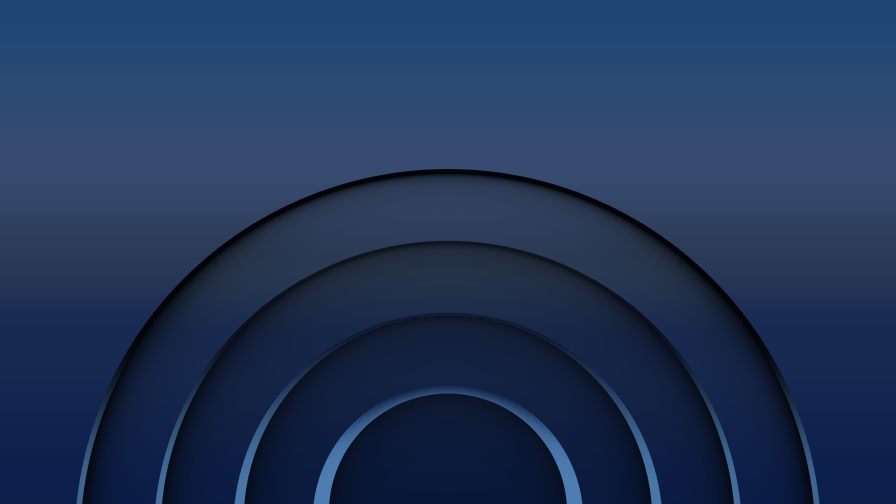
This background is drawn by a WebGL 1 fragment shader. Its source:

```glsl
precision highp float;
// Nested sunken arches, lit from below, on a dusky blue vertical gradient.
uniform vec2 u_resolution;

// Lengths are in canvas heights, y = 0 at the bottom edge.
const int ARCH_COUNT = 4;
const float OUTER_RADIUS = 0.741;
const float RADIUS_STEP = 0.1575;
const float CENTER_DROP = 0.0764;
const float DROP_STEP = 0.0150;
const float RIM_SIDE = 0.0116;
const float RIM_GROWTH = 0.0023;
const vec3 RIM_TOP = vec3(0.0093, -0.0097, 0.0042); // quadratic in ring index
const float SOFT_SHADOW_WIDTH = 0.050;
const float SOFT_SHADOW = 0.30;
const float CONTACT_WIDTH = 0.012;
const float CONTACT_SHADOW = 0.78;
const float PANEL_LIFT = 0.030;
const float PANEL_DIM = 0.065;

const vec3 FLOOR_NAVY = vec3(0.045, 0.120, 0.295);
const vec3 DUSK_NAVY = vec3(0.095, 0.165, 0.320);
const vec3 SLATE = vec3(0.170, 0.235, 0.340);
const vec3 MAUVE = vec3(0.215, 0.290, 0.435);
const vec3 STEEL = vec3(0.170, 0.290, 0.455);
const vec3 SKY = vec3(0.120, 0.270, 0.455);
const vec3 RIM_LIGHT = vec3(0.255, 0.410, 0.585);
const vec3 RIM_DARK = vec3(0.010, 0.016, 0.038);
const vec3 SHADOW_TINT = vec3(0.72, 0.87, 1.0);

// Vertical wall gradient.
vec3 wallColor(float y) {
  vec3 color = mix(FLOOR_NAVY, DUSK_NAVY, smoothstep(0.0, 0.35, y));
  color = mix(color, SLATE, smoothstep(0.34, 0.51, y));
  color = mix(color, MAUVE, smoothstep(0.49, 0.66, y));
  color = mix(color, STEEL, smoothstep(0.66, 0.86, y));
  return mix(color, SKY, smoothstep(0.80, 1.0, y));
}

// Antialiased coverage of a signed depth.
float coverage(float depth) {
  return clamp(depth * u_resolution.y + 0.5, 0.0, 1.0);
}

// Recessed panel, shaded by the edge it sits under.
vec3 panelColor(float y, float depth, float topness, float ring) {
  float d = max(depth, 0.0);
  float contactWidth = CONTACT_WIDTH * mix(1.6, 0.5, topness);
  float contact = (CONTACT_SHADOW - 0.18 * ring) * exp(-d / contactWidth);
  float soft = SOFT_SHADOW * exp(-d / SOFT_SHADOW_WIDTH);
  vec3 color = wallColor(y + PANEL_LIFT) * (0.97 - PANEL_DIM * ring);
  return color * (1.0 - soft * SHADOW_TINT) * (1.0 - contact);
}

void main() {
  vec2 p = (gl_FragCoord.xy - vec2(0.5 * u_resolution.x, 0.0)) / u_resolution.y;
  vec3 color = wallColor(p.y);

  for (int i = 0; i < ARCH_COUNT; i++) {
    float ring = float(i);

    // Outer and inner circles are offset, so the rim varies in width.
    float radius = OUTER_RADIUS - RADIUS_STEP * ring;
    vec2 center = vec2(0.0, DROP_STEP * ring - CENTER_DROP);
    float rimSide = RIM_SIDE + RIM_GROWTH * ring * ring;
    float rimTop = dot(RIM_TOP, vec3(1.0, ring, ring * ring));
    vec2 innerCenter = center + vec2(0.0, rimSide - rimTop);
    float outerDepth = radius - length(p - center);
    float innerDepth = radius - rimSide - length(p - innerCenter);
    float topness = smoothstep(0.5, 1.0, (p.y - center.y) / radius);

    vec3 panel = panelColor(p.y, innerDepth, topness, ring);

    // Rim: dark overhead, catching blue light toward the floor.
    float across = clamp(outerDepth / max(outerDepth - innerDepth, 0.0005), 0.0, 1.0);
    float lit = 1.0 - smoothstep(0.03, 0.34 + 0.025 * ring, p.y);
    lit *= mix(1.0, across, topness);
    vec3 unlit = mix(RIM_DARK, wallColor(p.y) * 0.85, ring / 3.0);
    vec3 rim = mix(unlit, RIM_LIGHT * (0.96 + 0.08 * ring), lit);

    color = mix(color, rim, coverage(outerDepth));
    color = mix(color, panel, coverage(innerDepth));
  }

  gl_FragColor = vec4(color, 1.0);
}
```
